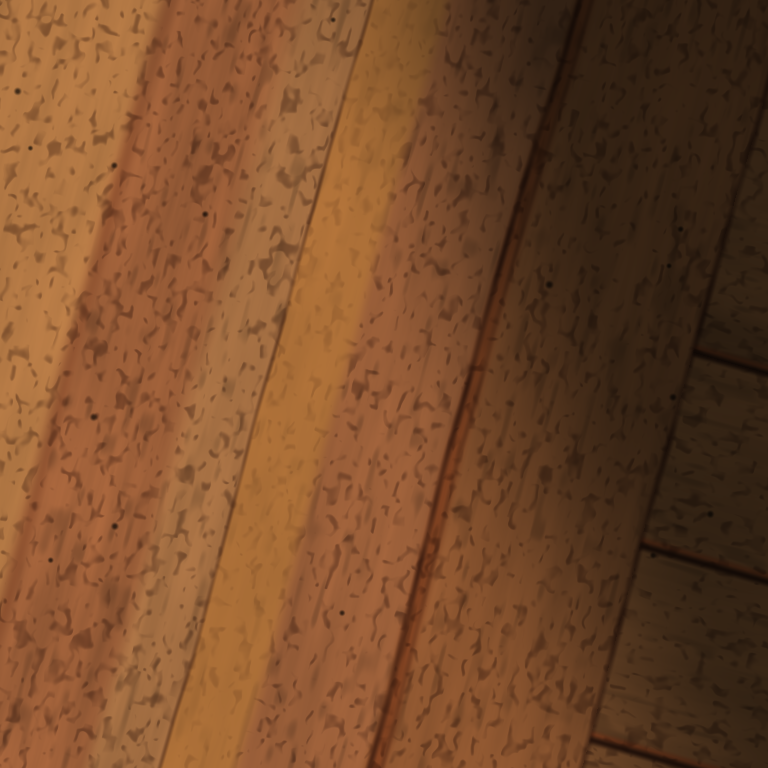
Write a Shadertoy shader that draws this texture.

```glsl
const float SLANT = 0.275;          // sideways drift of the planks per unit of height
const float EDGE_RED = 0.213;       // plank borders, measured across the grain
const float EDGE_PALE = 0.390;
const float EDGE_GOLD = 0.485;
const float EDGE_BROWN = 0.584;
const float EDGE_MAIN = 0.748;
const float EDGE_BOARDS = 1.031;
const float BOARD_START = 0.202;    // first cross joint and the joint spacing
const float BOARD_STEP = 0.271;
const float PORE_DEPTH = 0.31;
const float STREAK_DEPTH = 0.16;

const vec3 HONEY = vec3(0.670, 0.450, 0.255);
const vec3 RUSSET = vec3(0.595, 0.360, 0.215);
const vec3 PALE = vec3(0.630, 0.425, 0.255);
const vec3 GOLD = vec3(0.665, 0.430, 0.215);
const vec3 BROWN = vec3(0.595, 0.365, 0.220);
const vec3 UMBER = vec3(0.560, 0.340, 0.190);
const vec3 BOARD = vec3(0.545, 0.345, 0.195);
const vec3 SEAM = vec3(0.220, 0.100, 0.055);
const vec3 SHADOW = vec3(0.365, 0.390, 0.390);

float hash(vec2 p) {
    vec3 q = fract(vec3(p.xyx) * 0.1031);
    q += dot(q, q.yzx + 33.33);
    return fract((q.x + q.y) * q.z);
}

float noise(vec2 p) {
    vec2 i = floor(p), f = fract(p);
    f = f * f * (3.0 - 2.0 * f);
    return mix(mix(hash(i), hash(i + vec2(1, 0)), f.x),
               mix(hash(i + vec2(0, 1)), hash(i + vec2(1, 1)), f.x), f.y);
}

float fbm(vec2 p) {
    float sum = 0.0, gain = 0.5;
    for (int i = 0; i < 4; i++) {
        sum += gain * noise(p);
        p = p * 2.03 + 17.1;
        gain *= 0.5;
    }
    return sum / 0.9375;
}

float border(float across, float edge, float blur) {
    return smoothstep(edge - blur, edge + blur, across);
}

float line(float d, float width) {
    return 1.0 - smoothstep(0.0, width, abs(d));
}

// Short soft pores, slightly stretched along the grain
float pores(vec2 g) {
    vec2 warp = vec2(noise(g * 70.0), noise(g * 70.0 + 40.0)) - 0.5;
    vec2 p = g * vec2(135.0, 88.0) + warp * 1.2;
    float density = noise(g * vec2(18.0, 9.0) + 5.0);
    return smoothstep(0.62 - 0.12 * density, 1.0, noise(p));
}

// Rare dark pinholes
float pinholes(vec2 g) {
    vec2 p = g * 13.0, cell = floor(p);
    vec2 centre = 0.2 + 0.6 * vec2(hash(cell + 3.0), hash(cell + 71.0));
    float radius = 0.045 + 0.03 * hash(cell + 19.0);
    float dist = length(fract(p) - centre);
    return step(0.93, hash(cell)) * (1.0 - smoothstep(radius * 0.2, radius * 1.3, dist));
}

void mainImage(out vec4 fragColor, in vec2 fragCoord) {
    vec2 uv = fragCoord / iResolution.xy;
    float depth = 1.0 - uv.y;
    vec2 grain = vec2(uv.x + SLANT * depth, depth - SLANT * uv.x);
    float wobble = (noise(vec2(grain.y * 9.0, 2.0)) - 0.5) * 0.006;
    float s = grain.x + wobble;

    // Plank colours
    float boards = border(s, EDGE_BOARDS, 0.003);
    vec3 col = mix(HONEY, RUSSET, border(s, EDGE_RED, 0.014));
    col = mix(col, PALE, border(s, EDGE_PALE, 0.012 + 0.018 * uv.y));
    col = mix(col, GOLD, border(s, EDGE_GOLD, 0.003));
    col = mix(col, BROWN, border(s, EDGE_BROWN, 0.012));
    col = mix(col, UMBER, border(s, EDGE_MAIN, 0.006));
    col = mix(col, BOARD, boards);

    // Streaks follow the planks, and run crosswise on the boards
    vec2 local = mix(grain, grain.yx, step(0.5, boards));
    float streak = fbm(local * vec2(50.0, 5.0));
    float cloud = fbm(grain * vec2(14.0, 5.0) + 9.0);
    float inRed = border(s, EDGE_RED, 0.02) * (1.0 - border(s, EDGE_PALE, 0.03));
    float inGold = border(s, EDGE_GOLD, 0.01) * (1.0 - border(s, EDGE_BROWN, 0.01));
    float figure = 1.0 - 0.6 * inGold;
    col *= 1.03 + (streak - 0.5) * STREAK_DEPTH * (1.0 + 0.6 * inRed) * figure + (cloud - 0.5) * 0.12;
    col = mix(col, col * vec3(0.82, 0.75, 0.72), line(s - EDGE_RED - 0.010, 0.016) * streak);

    // Pores, dashes and pinholes
    float dashes = smoothstep(0.62, 1.0, noise(local * vec2(95.0, 26.0) + 31.0));
    col *= 1.0 - PORE_DEPTH * vec3(0.88, 1.0, 1.02) * pores(local) * figure;
    col *= 1.0 - 0.16 * dashes * figure * border(s, EDGE_RED, 0.02);
    col *= 1.0 - 0.65 * pinholes(grain);

    // Seams between planks
    float bow = 2.0 * depth - 1.0;
    float main = s - EDGE_MAIN - 0.009 * bow * bow;
    float broken = 0.5 + 0.5 * noise(vec2(grain.y * 24.0, 8.0));
    col = mix(col, col * vec3(0.90, 0.76, 0.68), line(main - 0.008, 0.020));
    col = mix(col, SEAM, 0.90 * broken * line(main, 0.0075));
    col = mix(col, SEAM, 0.38 * broken * line(main - 0.016, 0.006));
    col = mix(col, SEAM, 0.55 * broken * line(s - EDGE_GOLD, 0.005));
    col = mix(col, SEAM, 0.80 * broken * line(s - EDGE_BOARDS, 0.008));

    // Cross joints between the short boards
    float row = (grain.y - 0.01 * uv.x - BOARD_START) / BOARD_STEP;
    float joint = (fract(row + 0.5) - 0.5) * BOARD_STEP;
    float hasJoint = boards * step(-0.4, row);
    col = mix(col, col * vec3(1.05, 0.82, 0.72), hasJoint * line(joint + 0.007, 0.009));
    col = mix(col, SEAM * 0.75, 0.9 * hasJoint * line(joint, 0.009));
    col *= 1.0 - 0.18 * boards * smoothstep(-0.28, -0.18, row) * (1.0 - step(0.0, row));

    // Soft shadow from the upper right, wider towards the bottom
    float shadowEdge = 0.57 + 0.10 * depth + 0.15 * depth * depth;
    float spread = 0.15 + 0.07 * depth;
    float shade = smoothstep(-spread, spread, uv.x - shadowEdge + (cloud - 0.5) * 0.05);
    col *= mix(vec3(1.0), SHADOW, shade);
    col *= 1.0 - 0.10 * smoothstep(0.75, 1.0, uv.y) * smoothstep(0.2, 0.5, uv.x);

    fragColor = vec4(clamp(col, 0.0, 1.0), 1.0);
}
```
